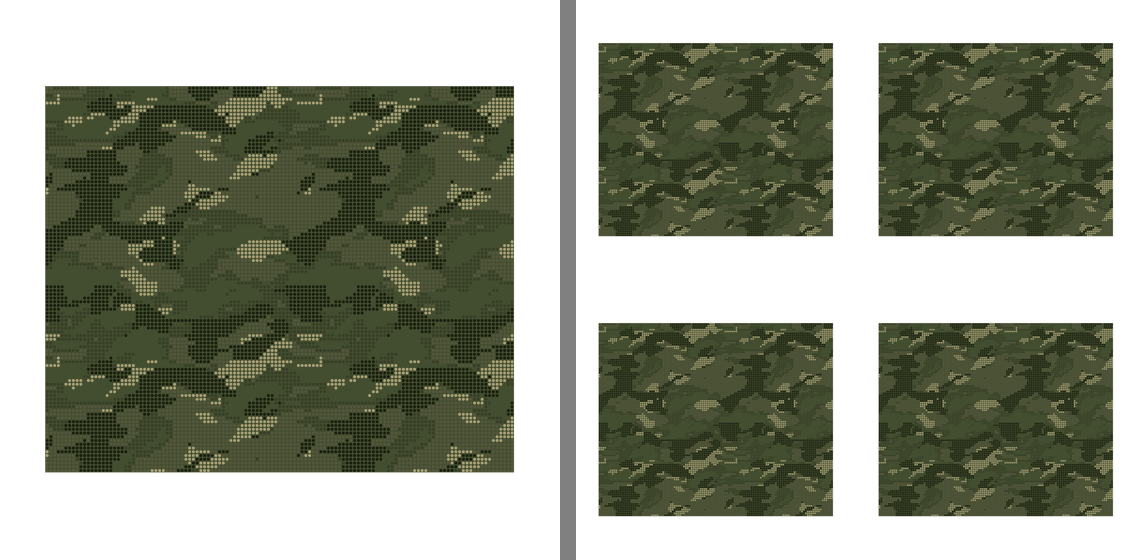
Left: one tile. Right: repeated 2 by 2.
Write a WebGL 2 fragment shader that draws this pattern.

```glsl
#version 300 es
precision highp float;
// Dotted woodland camouflage on a centred panel with a white margin.
// Sheared, wrapping noise picks one colour per grid cell; each cell holds
// a soft round dot. The camouflage repeats and the plain margin tiles.

#define GRID vec2(125.0, 103.0)   // dots across and up the panel
#define CELL 0.006696             // dot pitch in canvas units
#define CENTRE vec2(0.4993, 0.5013)
#define REPEAT 70.0               // cells per camouflage repeat
#define LATTICE vec2(5.0, 10.0)   // coarse noise cells per repeat
#define SHEAR 1.0                 // upward drift of the patches per repeat
#define DOT_RADIUS 0.38
#define DOT_SOFTNESS 0.19
#define DARK_LEVEL 0.615
#define TAN_LEVEL 0.62
#define OLIVE_LEVEL 0.50

uniform vec2 u_resolution;
out vec4 fragColor;

const vec3 WHITE = vec3(1.0);
const vec3 GREEN = vec3(0.262, 0.305, 0.190);
const vec3 OLIVE = vec3(0.335, 0.340, 0.240);
const vec3 SHADE = vec3(0.215, 0.240, 0.145);
const vec3 DARK = vec3(0.085, 0.105, 0.040);
const vec3 TAN = vec3(0.690, 0.650, 0.480);

float hash(vec2 p, float seed) {
    vec3 q = fract(vec3(p, seed) * vec3(0.1031, 0.1030, 0.0973) + 0.137);
    q += dot(q, q.yzx + 33.33);
    return fract((q.x + q.y) * q.z);
}

// Lattice value that wraps, undoing the shear when x passes a period
float latticeValue(vec2 i, vec2 period, float shear, float seed) {
    float turns = floor(i.x / period.x);
    i.x -= turns * period.x;
    i.y = mod(i.y + turns * shear, period.y);
    return hash(i, seed);
}

float noise(vec2 p, vec2 period, float shear, float seed) {
    vec2 i = floor(p);
    vec2 f = p - i;
    f = f * f * (3.0 - 2.0 * f);
    float a = latticeValue(i, period, shear, seed);
    float b = latticeValue(i + vec2(1, 0), period, shear, seed);
    float c = latticeValue(i + vec2(0, 1), period, shear, seed);
    float d = latticeValue(i + vec2(1, 1), period, shear, seed);
    return mix(mix(a, b, f.x), mix(c, d, f.x), f.y);
}

// Three octaves; the finest one roughens the patch outlines
float patches(vec2 uv, float seed) {
    uv.y += 0.025 * sin(6.2831853 * (2.0 * uv.x + uv.y) + seed);
    vec2 period = LATTICE;
    float shear = SHEAR;
    float weight = 0.55;
    float sum = 0.0;
    for (int octave = 0; octave < 3; octave++) {
        vec2 p = uv * period - vec2(0.0, shear * uv.x);
        sum += weight * noise(p, period, shear, seed + float(octave));
        period *= 2.0;
        shear *= 2.0;
        weight *= octave == 0 ? 0.5 : 0.64;
    }
    return sum;
}

// One colour for the whole dot
vec3 dotColour(vec2 cell) {
    vec2 uv = (cell + 0.5) / REPEAT;
    if (patches(uv, 3.0) > DARK_LEVEL) return DARK;
    if (patches(uv, 17.0) > TAN_LEVEL) return TAN;
    float ground = patches(uv, 41.0);
    if (ground > OLIVE_LEVEL) return OLIVE;
    return ground > OLIVE_LEVEL - 0.12 ? SHADE : GREEN;
}

void main() {
    vec2 uv = gl_FragCoord.xy / u_resolution;
    float pixel = 1.0 / min(u_resolution.x, u_resolution.y);
    vec2 fromCentre = uv - CENTRE;
    vec2 grid = fromCentre / CELL + 0.5 * GRID;

    // Dots over the green ground
    float soft = max(DOT_SOFTNESS, 0.6 * pixel / CELL);
    float radius = length(fract(grid) - 0.5);
    float dotMask = 1.0 - smoothstep(DOT_RADIUS - soft, DOT_RADIUS + soft, radius);
    vec3 colour = mix(GREEN, dotColour(floor(grid)), dotMask);

    // Panel with smooth edges on the white margin
    vec2 outside = abs(fromCentre) - 0.5 * GRID * CELL;
    float edge = max(outside.x, outside.y);
    float panel = 1.0 - smoothstep(-0.75 * pixel, 0.75 * pixel, edge);
    fragColor = vec4(mix(WHITE, colour, panel), 1.0);
}
```
